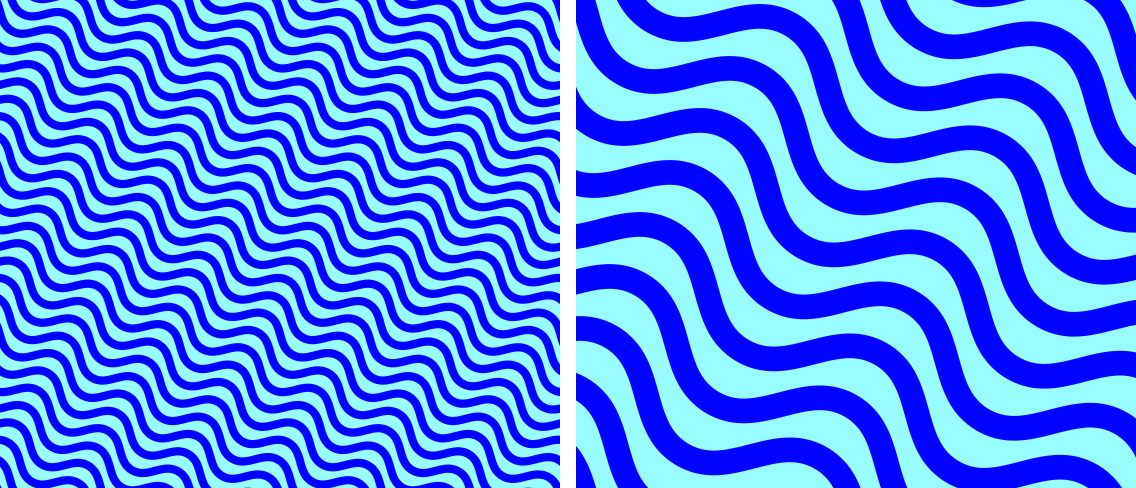
Left: the whole. Right: its middle third, enlarged.
Give the GLSL for this pattern, as a Shadertoy shader.

```glsl
// Slanted bands of even-width blue waves on pale cyan.
// The plane is turned by 30 degrees, folded into rows, and each row is
// stroked by the distance to a slightly sharpened sine curve.

const float PERIOD = 0.1445;   // wavelength, in canvas widths
const float SPACING = 0.03575; // distance between neighbouring rows
const float STROKE = 0.0147;   // width of a line

// Height (x) and slope (y) of the wave at position u.
vec2 wave(float u) {
    float k = 6.2831853 / PERIOD;
    float a = k * u;
    return vec2(0.0204 * sin(a) + 0.0007 * sin(3.0 * a),
                k * (0.0204 * cos(a) + 0.0021 * cos(3.0 * a)));
}

// Distance from p to the nearest wave of the stack.
float waveDistance(vec2 p) {
    // Fold rows so that only the closest curve remains
    float offset = p.y - wave(p.x).x;
    p.y -= SPACING * floor(offset / SPACING + 0.5);

    // Slide along the curve towards its closest point
    float t = p.x;
    for (int i = 0; i < 4; i++) {
        vec2 w = wave(t);
        t += (p.x - t + (p.y - w.x) * w.y) / (1.0 + w.y * w.y);
    }
    return length(p - vec2(t, wave(t).x));
}

void mainImage(out vec4 fragColor, in vec2 fragCoord) {
    vec2 p = (fragCoord - 0.5 * iResolution.xy) / iResolution.x;

    // Turn so that the waves run down to the right
    float angle = radians(30.0);
    float c = cos(angle), s = sin(angle);
    vec2 q = vec2(c * p.x - s * p.y, s * p.x + c * p.y) - vec2(0.0095, 0.0025);

    // Stroke with an edge one pixel soft
    float edge = waveDistance(q) - 0.5 * STROKE;
    float ink = clamp(0.5 - edge * iResolution.x, 0.0, 1.0);

    vec3 cyan = vec3(0.60, 0.99, 1.0);
    vec3 blue = vec3(0.0, 0.01, 1.0);
    fragColor = vec4(mix(cyan, blue, ink), 1.0);
}
```
